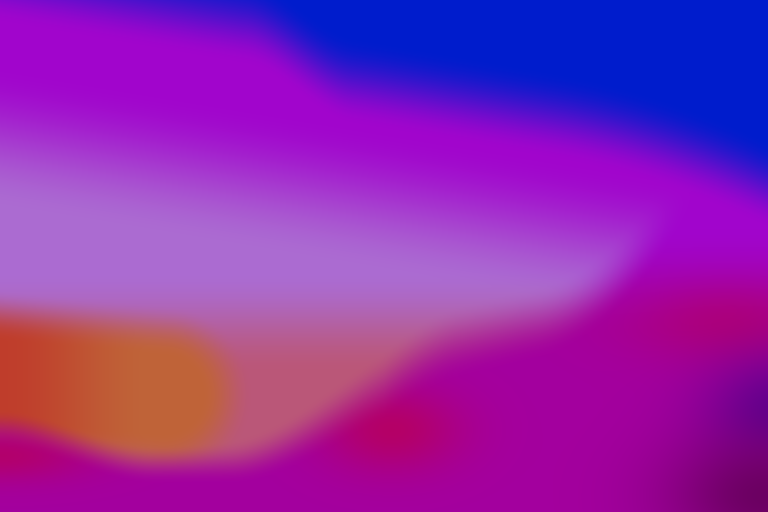
Write a WebGL 1 fragment shader that draws this background.

```glsl
precision highp float;
// Soft abstract gradient: a blue sky edge melts through violet into a lavender
// body, which ends in a curved rim over a magenta field. Two edge curves and
// soft blobs place the colours; a capsule forms the orange glow at lower left.

uniform vec2 u_resolution;

const vec3 BLUE     = vec3(0.00, 0.11, 0.80);
const vec3 VIOLET   = vec3(0.63, 0.02, 0.80);
const vec3 LAVENDER = vec3(0.67, 0.42, 0.82);
const vec3 ROSE     = vec3(0.73, 0.34, 0.47);
const vec3 MAGENTA  = vec3(0.64, 0.00, 0.62);
const vec3 CRIMSON  = vec3(0.71, 0.00, 0.39);
const vec3 INDIGO   = vec3(0.34, 0.00, 0.55);
const vec3 PLUM     = vec3(0.41, 0.00, 0.37);
const vec3 RUST     = vec3(0.75, 0.24, 0.17);
const vec3 ORANGE   = vec3(0.75, 0.39, 0.22);

const float SKY_FADE = 0.16;        // depth of the blue to violet blend
const float LAVENDER_FADE = 0.28;   // depth of the violet to lavender blend
const vec2 GLOW_START = vec2(-0.10, 0.268);
const vec2 GLOW_END   = vec2(0.32, 0.229);
const float GLOW_INNER = 0.075;
const float GLOW_OUTER = 0.175;

// Lower edge of the blue area
float skyEdge(float x) {
  float bend = max(x - 0.72, 0.0);
  return 0.902 - 0.26 * (x - 0.52) - 0.8 * bend * bend
       + 0.08 * (1.0 - smoothstep(0.32, 0.46, x));
}

// Lower rim of the lavender body, rising steeply at its right tip
float bodyEdge(float x) {
  float tip = max(x - 0.7, 0.0);
  return 0.141 - 0.071 * smoothstep(0.0, 0.2, x)
       + 0.17 * smoothstep(0.3, 0.6, x)
       + 0.36 * max(x - 0.5, 0.0) + 5.5 * tip * tip;
}

float blob(vec2 p, vec2 center, vec2 radius) {
  vec2 d = (p - center) / radius;
  return exp(-dot(d, d));
}

float capsuleDistance(vec2 p, vec2 a, vec2 b) {
  vec2 axis = b - a;
  float along = clamp(dot(p - a, axis) / dot(axis, axis), 0.0, 1.0);
  return length(p - a - axis * along);
}

// Magenta ground with crimson, indigo and plum patches
vec3 groundColor(vec2 p) {
  vec3 color = mix(MAGENTA, VIOLET, smoothstep(0.34, 0.56, p.y));
  color = mix(color, CRIMSON, 0.95 * blob(p, vec2(0.51, 0.16), vec2(0.09, 0.08)));
  color = mix(color, CRIMSON, 0.60 * blob(p, vec2(0.95, 0.37), vec2(0.13, 0.08)));
  color = mix(color, CRIMSON, 0.85 * blob(p, vec2(0.0, 0.11), vec2(0.12, 0.05)));
  color = mix(color, INDIGO, 0.85 * blob(p, vec2(1.02, 0.20), vec2(0.10, 0.11)));
  return mix(color, PLUM, 0.95 * blob(p, vec2(1.0, 0.03), vec2(0.13, 0.12)));
}

// Lavender body, warming to rose near its base
vec3 bodyColor(vec2 p) {
  float start = 0.87 - 0.25 * p.x;
  float pale = smoothstep(0.0, LAVENDER_FADE, start - p.y);
  vec3 color = mix(VIOLET, LAVENDER, pale);
  return mix(color, ROSE, 1.0 - smoothstep(0.27, 0.47, p.y));
}

void main() {
  vec2 p = gl_FragCoord.xy / u_resolution;
  vec2 q = p * vec2(1.5, 1.0);

  // Orange glow inside the body
  float reach = capsuleDistance(q, GLOW_START, GLOW_END);
  float glow = 1.0 - smoothstep(GLOW_INNER, GLOW_OUTER, reach);
  vec3 glowColor = mix(RUST, ORANGE, smoothstep(0.0, 0.2, p.x));
  vec3 body = mix(bodyColor(p), glowColor, glow);

  // Body over ground, with a rim that softens to the right
  float rimWidth = mix(0.06, 0.13, smoothstep(0.2, 0.6, p.x));
  float inside = smoothstep(-0.015, rimWidth, p.y - bodyEdge(p.x));
  vec3 color = mix(groundColor(p), body, inside);

  // Blue sky over everything
  float below = smoothstep(-0.01, SKY_FADE, skyEdge(p.x) - p.y);
  color = mix(BLUE, color, below);

  gl_FragColor = vec4(color, 1.0);
}
```
